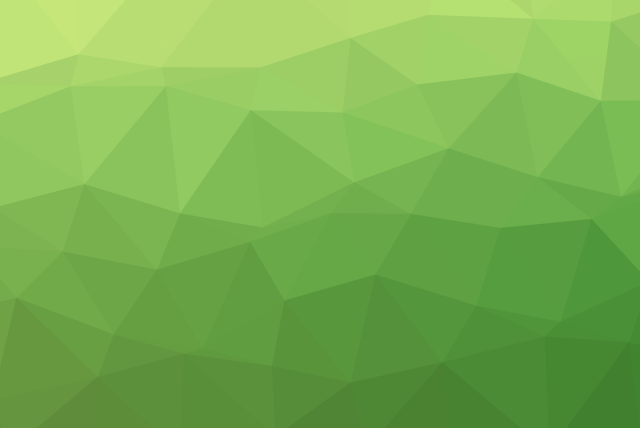
This background is drawn by a WebGL 2 fragment shader. Its source:

```glsl
#version 300 es
precision highp float;
// Low-poly green backdrop: wavy rows of jittered vertices are joined into
// strips of triangles, and each facet takes one flat tone from a two-way
// gradient that runs from pale lime at upper left to deep green at lower right.
uniform vec2 u_resolution;
out vec4 fragColor;

const int ROWS = 8;
const float SPACING = 0.209;    // between columns, in canvas heights
const float WAVELENGTH = 0.86;  // of the wave in every row
const float TAU = 6.2831853;

// Each row: depth at the left, slope, position of the wave crest, wave size
const vec4 ROW_WAVE[ROWS] = vec4[ROWS](
  vec4(-0.13, 0.0, 0.40, 0.03), vec4(0.195, -0.13, 0.57, 0.04),
  vec4(0.25, -0.03, 0.70, 0.047), vec4(0.517, -0.09, 0.586, 0.078),
  vec4(0.62, -0.10, 0.40, 0.049), vec4(0.77, -0.065, 0.42, 0.074),
  vec4(0.89, -0.05, 0.0, 0.043), vec4(1.05, 0.0, 0.20, 0.03));
const float ROW_START[ROWS] = float[ROWS](
  -0.02, -0.03, -0.05, 0.0, 0.146, 0.05, 0.0, 0.02);

float hash(vec2 p) {
  return fract(sin(dot(p, vec2(127.1, 311.7))) * 43758.5453);
}

// Mesh vertex, with y measured downward from the top edge
vec2 meshVertex(int row, float column) {
  vec2 id = vec2(float(row), column);
  vec2 jitter = vec2(hash(id), hash(id + 17.3)) - 0.5;
  float x = ROW_START[row] + column * SPACING + jitter.x * 0.045;
  vec4 wave = ROW_WAVE[row];
  float y = wave.x + wave.y * x + wave.w * cos(TAU * (x - wave.z) / WAVELENGTH);
  return vec2(x, y + jitter.y * 0.02);
}

// Signed distance to the line a-b, positive on the side away from c
float edgeDistance(vec2 p, vec2 a, vec2 b, vec2 c) {
  vec2 normal = normalize(vec2(b.y - a.y, a.x - b.x));
  return -dot(p - a, normal) * sign(dot(c - a, normal));
}

float triangleCoverage(vec2 p, vec2 a, vec2 b, vec2 c, float pixel) {
  float d = max(edgeDistance(p, a, b, c),
            max(edgeDistance(p, b, c, a), edgeDistance(p, c, a, b)));
  return clamp(0.5 - d / pixel, 0.0, 1.0);
}

// Four evenly spaced colours blended along t
vec3 ramp(vec3 c0, vec3 c1, vec3 c2, vec3 c3, float t) {
  float s = clamp(t, 0.0, 1.0) * 3.0;
  vec3 color = mix(c0, c1, clamp(s, 0.0, 1.0));
  color = mix(color, c2, clamp(s - 1.0, 0.0, 1.0));
  return mix(color, c3, clamp(s - 2.0, 0.0, 1.0));
}

vec3 backdrop(vec2 p, float aspect) {
  vec3 left = ramp(vec3(0.78, 0.90, 0.48), vec3(0.58, 0.79, 0.38),
                   vec3(0.455, 0.67, 0.29), vec3(0.39, 0.565, 0.235), p.y);
  vec3 right = ramp(vec3(0.66, 0.84, 0.42), vec3(0.46, 0.72, 0.32),
                    vec3(0.295, 0.59, 0.225), vec3(0.24, 0.49, 0.175), p.y);
  return mix(left, right, clamp(p.x / aspect, 0.0, 1.0));
}

// Flat facet colour in rgb, premultiplied by its coverage in alpha
vec4 facet(vec2 p, vec2 a, vec2 b, vec2 c, float seed, float aspect, float pixel) {
  float coverage = triangleCoverage(p, a, b, c, pixel);
  if (coverage <= 0.0) return vec4(0.0);
  vec3 color = backdrop((a + b + c) / 3.0, aspect);
  color *= 1.0 + 0.05 * (seed - 0.5);
  return vec4(color, 1.0) * coverage;
}

void main() {
  float aspect = u_resolution.x / u_resolution.y;
  float pixel = 1.0 / u_resolution.y;
  vec2 p = gl_FragCoord.xy * pixel;
  p.y = 1.0 - p.y;

  // A trace of the plain gradient guards against gaps between facets
  vec4 sum = vec4(backdrop(p, aspect), 1.0) * 0.001;
  float firstColumn = floor(p.x / SPACING) - 2.0;

  for (int row = 0; row < ROWS - 1; row++) {
    for (int i = 0; i < 4; i++) {
      float column = firstColumn + float(i);
      vec2 a = meshVertex(row, column);
      vec2 b = meshVertex(row, column + 1.0);
      vec2 c = meshVertex(row + 1, column);
      vec2 d = meshVertex(row + 1, column + 1.0);
      vec2 id = vec2(float(row), column);
      float seed1 = hash(id + 5.1);
      float seed2 = hash(id + 9.7);

      // Split each cell along its shorter diagonal
      if (distance(a, d) < distance(b, c)) {
        sum += facet(p, a, b, d, seed1, aspect, pixel);
        sum += facet(p, a, c, d, seed2, aspect, pixel);
      } else {
        sum += facet(p, a, b, c, seed1, aspect, pixel);
        sum += facet(p, b, c, d, seed2, aspect, pixel);
      }
    }
  }
  fragColor = vec4(sum.rgb / sum.a, 1.0);
}
```
